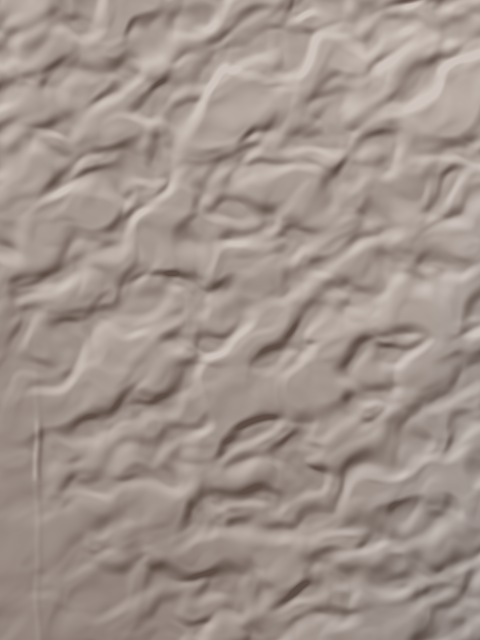
Write a Shadertoy shader that draws this texture.

```glsl
// Soft-focus rough plaster wall, lit from the upper left, worn smooth in the lower left corner
#define SLAB_SCALE 11.0
#define LUMP_SCALE 24.0
#define GRIT_SCALE 52.0
#define LUMP_HEIGHT 0.58
#define GRIT_HEIGHT 0.13
#define WARP 0.022
#define RELIEF_GAIN 1.25
#define LIGHT_STEP 0.0075
#define LIGHT_DIR vec2(-0.48, 0.88)
#define GRAIN_DIR vec2(0.86, 0.51)
#define SHADOW_COLOR vec3(0.42, 0.36, 0.33)
#define LIT_COLOR vec3(0.765, 0.72, 0.69)

vec2 hashGradient(vec2 cell) {
    vec3 h = fract(cell.xyx * vec3(0.1031, 0.1030, 0.0973));
    h += dot(h, h.yzx + 33.33);
    float angle = 6.2832 * fract((h.x + h.y) * h.z);
    return vec2(cos(angle), sin(angle));
}

float gradientNoise(vec2 p) {
    vec2 i = floor(p), f = p - i;
    vec2 u = f * f * f * (f * (f * 6.0 - 15.0) + 10.0);
    vec2 e = vec2(0.0, 1.0);
    float a = dot(hashGradient(i), f);
    float b = dot(hashGradient(i + e.yx), f - e.yx);
    float c = dot(hashGradient(i + e.xy), f - e.xy);
    float d = dot(hashGradient(i + e.yy), f - e.yy);
    return mix(mix(a, b, u.x), mix(c, d, u.x), u.y);
}

// Flat-topped slabs with rough lumps and grit in the gaps between them
float plasterHeight(vec2 p) {
    vec2 warp = vec2(gradientNoise(p * 13.0 + 40.0), gradientNoise(p * 13.0 + 71.0));
    vec2 w = p + WARP * warp;
    vec2 q = vec2(dot(w, GRAIN_DIR) * 0.8, dot(w, vec2(-GRAIN_DIR.y, GRAIN_DIR.x)) * 1.15);
    float slabNoise = gradientNoise(q * SLAB_SCALE + 17.0)
                    + 0.25 * gradientNoise(q * LUMP_SCALE + 90.0);
    float slab = smoothstep(-0.16, 0.24, slabNoise);
    float lump = smoothstep(-0.2, 0.35, gradientNoise(q * LUMP_SCALE + 5.0));
    float grit = gradientNoise(w * GRIT_SCALE + 23.0);
    float gaps = 1.0 - 0.65 * slab;
    return slab + gaps * (LUMP_HEIGHT * lump + GRIT_HEIGHT * grit)
         + 0.35 * gradientNoise(p * 7.0 + 60.0);
}

// Thin upright ridge: lit on one side, shaded on the other
float scratchShade(vec2 p) {
    float x = p.x - 0.056 - 0.006 * gradientNoise(vec2(p.y * 15.0, 3.5));
    float span = smoothstep(0.24, 0.26, p.y) * (1.0 - smoothstep(0.32, 0.36, p.y));
    float seam = 0.22 * (1.0 - smoothstep(0.3, 0.5, p.y));
    float lit = exp(-pow(x / 0.004, 2.0));
    float shaded = exp(-pow((x - 0.008) / 0.004, 2.0));
    return (0.3 * lit - 0.22 * shaded) * max(span, seam);
}

void mainImage(out vec4 fragColor, in vec2 fragCoord) {
    vec2 p = fragCoord / iResolution.y;

    // Relief from the height change toward the light
    float here = plasterHeight(p);
    float slope = here - plasterHeight(p + LIGHT_DIR * LIGHT_STEP);
    float wear = smoothstep(0.02, 0.26, p.x + 0.5 * p.y - 0.1 + 0.08 * gradientNoise(p * 6.0));
    float relief = RELIEF_GAIN * slope * mix(0.22, 1.0, wear);
    relief = relief > 0.0 ? relief / (1.0 + 0.7 * relief) : relief * 1.1;

    // Broad falloff of light, with faint stains and dim hollows
    float tone = 0.41 + 0.33 * p.y + 0.16 * p.x;
    tone += 0.12 * gradientNoise(p * 3.5 + 11.0) + 0.06 * gradientNoise(p * vec2(9.0, 26.0));
    tone += 0.06 * wear * (here - 0.7);
    tone += relief + scratchShade(p);

    vec3 color = mix(SHADOW_COLOR, LIT_COLOR, clamp(tone, -0.15, 1.15));
    color += vec3(-0.012, 0.0, 0.01) * smoothstep(0.3, 0.8, p.x - 0.4 * p.y);
    fragColor = vec4(color, 1.0);
}
```
